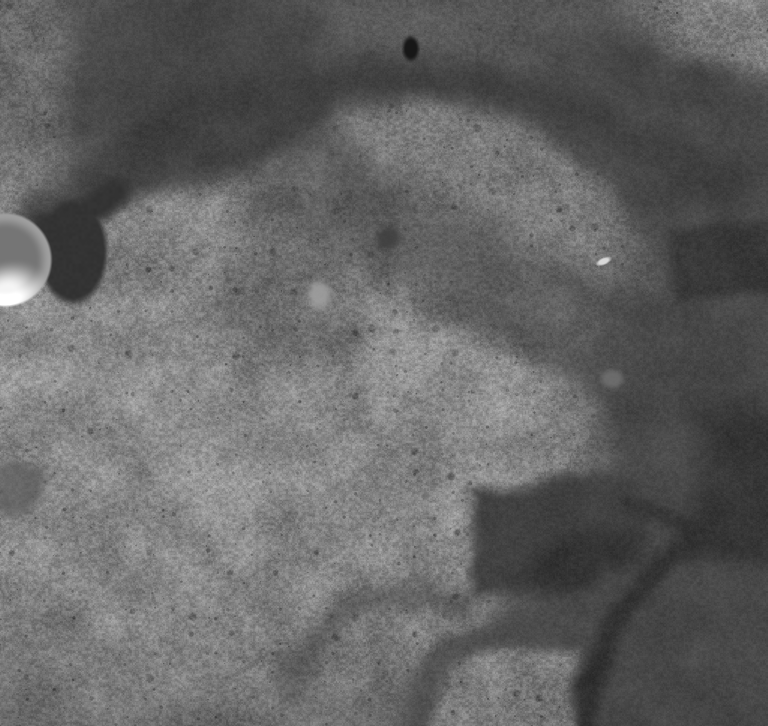
Write a WebGL 1 fragment shader that draws this texture.

```glsl
precision highp float;
uniform vec2 u_resolution;
// A mottled grey surface: pale dusty ground under a dark arch, with soft shadows
// and a small lit dome on the left. Soft ellipses, boxes and curves set the broad
// tones; layered value noise and hashed specks add the grain.

float hash(vec2 p) {
  vec3 h = fract(vec3(p.xyx) * 0.1031);
  h += dot(h, h.yzx + 33.33);
  return fract((h.x + h.y) * h.z);
}

float noise(vec2 p) {
  vec2 i = floor(p), f = fract(p);
  f = f * f * (3.0 - 2.0 * f);
  return mix(mix(hash(i), hash(i + vec2(1, 0)), f.x),
             mix(hash(i + vec2(0, 1)), hash(i + vec2(1, 1)), f.x), f.y);
}

float fbm(vec2 p) {
  float sum = 0.0, amp = 0.5;
  for (int i = 0; i < 5; i++) {
    sum += amp * noise(p);
    p = mat2(0.8, 0.6, -0.6, 0.8) * p * 2.03 + 7.1;
    amp *= 0.5;
  }
  return sum;
}

float ellipse(vec2 p, vec2 centre, vec2 radius, float angle, float soft) {
  vec2 d = p - centre;
  float c = cos(angle), s = sin(angle);
  d = vec2(c * d.x + s * d.y, c * d.y - s * d.x);
  return 1.0 - smoothstep(1.0 - soft, 1.0 + soft, length(d / radius));
}

float box(vec2 p, vec2 centre, vec2 halfSize, float soft) {
  vec2 d = abs(p - centre) - halfSize;
  float dist = length(max(d, 0.0)) + min(max(d.x, d.y), 0.0);
  return 1.0 - smoothstep(-soft, soft, dist);
}

float segment(vec2 p, vec2 a, vec2 b) {
  vec2 d = b - a;
  return length(p - a - d * clamp(dot(p - a, d) / dot(d, d), 0.0, 1.0));
}

// Soft stroke along a quadratic curve
float curve(vec2 p, vec2 a, vec2 b, vec2 c, float width, float soft) {
  float dist = 10.0;
  vec2 last = a;
  for (int i = 1; i <= 12; i++) {
    float t = float(i) / 12.0;
    vec2 next = mix(mix(a, b, t), mix(b, c, t), t);
    dist = min(dist, segment(p, last, next));
    last = next;
  }
  return 1.0 - smoothstep(width - soft, width + soft, dist);
}

float specks(vec2 p, float scale, float density) {
  vec2 cell = floor(p * scale);
  float pick = hash(cell + 19.0);
  vec2 centre = 0.3 + 0.4 * vec2(hash(cell + 3.0), hash(cell + 41.0));
  float size = 0.08 + 0.2 * hash(cell + 67.0);
  float dist = length(fract(p * scale) - centre);
  return step(pick, density) * (1.0 - smoothstep(size * 0.4, size, dist));
}

float groundTone(vec2 p) {
  float t = mix(0.285, 0.34, smoothstep(0.7, 0.92, p.y));
  // Upper corners
  t = mix(t, 0.27, ellipse(p, vec2(0.25, 0.87), vec2(0.17, 0.11), 0.3, 0.4));
  t = mix(t, 0.42, ellipse(p, vec2(0.0, 0.78), vec2(0.09, 0.23), -0.1, 0.35));
  t = mix(t, 0.50, ellipse(p, vec2(0.95, 0.94), vec2(0.12, 0.08), -0.4, 0.6));
  t = mix(t, 0.27, ellipse(p, vec2(0.87, 0.84), vec2(0.16, 0.045), -0.25, 0.6));
  // Pale ground and its arms
  t = mix(t, 0.54, ellipse(p, vec2(0.22, 0.35), vec2(0.46, 0.37), -0.1, 0.25));
  t = mix(t, 0.50, ellipse(p, vec2(0.27, 0.62), vec2(0.17, 0.085), 0.35, 0.35));
  t = mix(t, 0.47, ellipse(p, vec2(0.64, 0.705), vec2(0.23, 0.075), -0.5, 0.35));
  t = mix(t, 0.53, ellipse(p, vec2(0.60, 0.40), vec2(0.19, 0.11), -0.35, 0.28));
  t = mix(t, 0.53, ellipse(p, vec2(0.50, 0.24), vec2(0.15, 0.15), 0.0, 0.3));
  t = mix(t, 0.37, 0.9 * curve(p, vec2(0.40, 0.70), vec2(0.53, 0.65), vec2(0.74, 0.52), 0.06, 0.045));
  t = mix(t, 0.40, 0.7 * ellipse(p, vec2(0.38, 0.54), vec2(0.10, 0.09), -0.5, 0.5));
  t = mix(t, 0.42, 0.75 * (1.0 - smoothstep(0.0, 0.28, p.y + 0.12 * p.x)));
  // Arch and its thick left flank
  t = mix(t, 0.235, 0.85 * curve(p, vec2(0.06, 0.66), vec2(0.42, 1.0), vec2(0.95, 0.70), 0.027, 0.026));
  t = mix(t, 0.25, 0.9 * curve(p, vec2(0.14, 0.72), vec2(0.28, 0.74), vec2(0.40, 0.82), 0.035, 0.02));
  // Blocks of shade on the right
  t = mix(t, 0.215, box(p, vec2(0.96, 0.607), vec2(0.075, 0.048), 0.012));
  t = mix(t, 0.21, box(p, vec2(0.98, 0.31), vec2(0.075, 0.10), 0.03));
  t = mix(t, 0.25, box(p, vec2(0.73, 0.245), vec2(0.115, 0.07), 0.015));
  t = mix(t, 0.20, ellipse(p, vec2(0.75, 0.21), vec2(0.065, 0.035), 0.3, 0.5));
  // Lower patches and curved dark rims
  t = mix(t, 0.28, box(p, vec2(0.90, 0.08), vec2(0.12, 0.12), 0.02));
  t = mix(t, 0.49, box(p, vec2(0.655, 0.04), vec2(0.10, 0.07), 0.015));
  t = mix(t, 0.34, 0.8 * curve(p, vec2(0.38, 0.05), vec2(0.46, 0.23), vec2(0.60, 0.165), 0.018, 0.017));
  t = mix(t, 0.28, 0.8 * curve(p, vec2(0.535, 0.0), vec2(0.53, 0.14), vec2(0.77, 0.135), 0.017, 0.014));
  t = mix(t, 0.19, 0.9 * curve(p, vec2(0.765, 0.0), vec2(0.76, 0.14), vec2(0.91, 0.235), 0.015, 0.012));
  return mix(t, 0.20, 0.8 * curve(p, vec2(0.82, 0.275), vec2(0.87, 0.27), vec2(0.91, 0.235), 0.013, 0.012));
}

void main() {
  vec2 p = gl_FragCoord.xy / u_resolution.x;
  vec2 warp = vec2(fbm(p * 9.0), fbm(p * 9.0 + 31.0)) - 0.48;
  float tone = groundTone(p + 0.05 * warp);
  float pale = smoothstep(0.25, 0.52, tone);
  // Mottling, grain and dark specks
  tone += (fbm(p * 22.0 + 5.0) - 0.48) * mix(0.07, 0.24, pale);
  tone += (noise(p * vec2(230.0, 270.0)) - 0.5) * mix(0.035, 0.12, pale);
  tone += (hash(floor(p * 512.0)) - 0.5) * mix(0.03, 0.08, pale);
  tone -= 0.13 * pale * (specks(p, 38.0, 0.14) + specks(p + 0.3, 85.0, 0.12));
  // Isolated dark marks and bright flecks
  tone = mix(tone, 0.09, ellipse(p, vec2(0.535, 0.882), vec2(0.010, 0.015), 0.0, 0.35));
  tone = mix(tone, 0.24, 0.8 * ellipse(p + 0.02 * warp, vec2(0.508, 0.637), vec2(0.016, 0.014), 0.0, 0.5));
  tone = mix(tone, 0.34, 0.7 * ellipse(p + 0.03 * warp, vec2(0.025, 0.31), vec2(0.036, 0.033), 0.0, 0.3));
  tone = mix(tone, 0.62, 0.9 * ellipse(p + 0.02 * warp, vec2(0.413, 0.565), vec2(0.014, 0.018), 0.0, 0.5));
  tone = mix(tone, 0.85, ellipse(p, vec2(0.786, 0.605), vec2(0.009, 0.004), 0.4, 0.4));
  tone = mix(tone, 0.45, 0.8 * ellipse(p, vec2(0.797, 0.452), vec2(0.014, 0.011), 0.0, 0.5));
  // Dome with its cast shadow
  float shade = max(ellipse(p, vec2(0.095, 0.618), vec2(0.044, 0.067), 0.0, 0.12),
                    curve(p, vec2(0.06, 0.65), vec2(0.11, 0.66), vec2(0.15, 0.695), 0.018, 0.012));
  tone = mix(tone, 0.19 + 0.02 * noise(p * 250.0), shade);
  vec2 domeCentre = vec2(0.0065, 0.607);
  float rim = length(p - domeCentre) / 0.061;
  float dome = 0.46 + 0.16 * smoothstep(0.65, 0.95, rim)
             + 0.5 * ellipse(p, vec2(0.008, 0.565), vec2(0.035, 0.025), 0.3, 0.7);
  tone = mix(tone, dome, 1.0 - smoothstep(0.95, 1.03, rim));
  gl_FragColor = vec4(vec3(clamp(tone, 0.0, 1.0)), 1.0);
}
```
